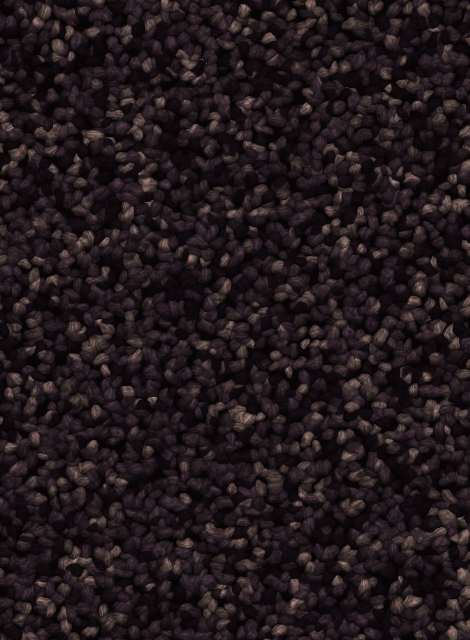
Reproduce this texture procedurally as a WebGL 1 fragment shader.

```glsl
precision highp float;
// Dark looped-pile carpet: two jittered layers of small domed yarn tufts,
// black, plum or tan, blended by height so that upper tufts hide lower ones.
// Each tuft is lit from above and streaked with fine twisted fibres.

uniform vec2 u_resolution;

const float TUFTS_PER_HEIGHT = 46.0;
const vec2  TUFT_RADII = vec2(0.64, 0.44);   // along and across, in cells
const float LEAN = 0.6;                      // favoured direction, radians
const float LEAN_SPREAD = 2.6;
const float LIFT = 0.9;                      // random height of the tufts
const float EDGE_SHARPNESS = 12.0;
const float WARP = 0.28;
const float TAN_SHARE = 0.20;
const float BLACK_SHARE = 0.25;
const float GLINT = 0.30;
const vec3 GAP   = vec3(0.030, 0.016, 0.024);
const vec3 BLACK = vec3(0.060, 0.038, 0.052);
const vec3 PLUM  = vec3(0.225, 0.170, 0.197);
const vec3 TAN   = vec3(0.470, 0.385, 0.350);

float hash(vec2 p) {
  return fract(sin(dot(p, vec2(127.1, 311.7))) * 43758.5453);
}

float noise(vec2 p) {
  vec2 i = floor(p), f = fract(p);
  f = f * f * (3.0 - 2.0 * f);
  return mix(mix(hash(i), hash(i + vec2(1.0, 0.0)), f.x),
             mix(hash(i + vec2(0.0, 1.0)), hash(i + 1.0), f.x), f.y);
}

// Yarn colour from a random pick, with tan gathered in loose clusters.
vec3 yarnColor(float pick, vec2 cell) {
  float tanShare = TAN_SHARE * (0.4 + 1.2 * noise(cell * 0.35));
  if (pick < tanShare) return TAN;
  return pick > 1.0 - BLACK_SHARE ? BLACK : PLUM;
}

// Adds one tuft: rgb holds weighted colour, a holds the weight.
vec4 tuft(vec2 p, vec2 cell, float layer) {
  vec2 seed = cell + layer * 57.0;
  vec2 jitter = vec2(hash(seed + 3.1), hash(seed + 7.7));
  vec2 d = p - cell - 0.1 - 0.8 * jitter;
  float angle = LEAN + (hash(seed + 11.3) - 0.5) * LEAN_SPREAD;
  float c = cos(angle), s = sin(angle);
  float size = 0.8 + 0.4 * hash(seed + 17.9);
  vec2 q = vec2(c * d.x + s * d.y, c * d.y - s * d.x) / (TUFT_RADII * size);
  float r2 = dot(q, q);
  if (r2 > 1.0) return vec4(0.0);

  // Rounded shading, light from above
  float dome = 1.0 - r2;
  float light = pow(dome, 0.7) * (0.75 + 0.55 * d.y / TUFT_RADII.x);
  light *= 0.6 + 0.6 * hash(seed + 23.5);

  // Fibres run along the tuft with a slight twist
  float strands = noise(vec2(q.x * 2.0 + q.y, q.y * 5.0 - q.x * 1.5) + seed * 9.0);
  light *= 0.6 + 0.75 * strands;

  vec3 color = GAP + yarnColor(hash(seed + 31.7), cell) * light;
  float height = dome + LIFT * hash(seed + 41.3);
  float weight = exp(EDGE_SHARPNESS * height) * (1.0 - smoothstep(0.7, 1.0, r2));
  return vec4(color * weight, weight);
}

void main() {
  vec2 p = gl_FragCoord.xy / u_resolution.y * TUFTS_PER_HEIGHT;

  // Bend the tufts out of plain ellipses
  vec2 bent = p + WARP * (vec2(noise(p * 1.9), noise(p * 1.9 + 37.0)) - 0.5);

  // Both layers, blended by height over the dark gaps
  vec4 sum = vec4(GAP, 1.0);
  for (int layer = 0; layer < 2; layer++) {
    float l = float(layer);
    vec2 q = bent + 0.5 * l;
    for (int y = -1; y <= 1; y++) {
      for (int x = -1; x <= 1; x++) {
        sum += tuft(q, floor(q) + vec2(float(x), float(y)), l);
      }
    }
  }
  vec3 color = sum.rgb / sum.a;

  // Fine grain and sparse glints on the fibres
  float grain = noise(p * 6.0 + 19.0);
  color *= 0.82 + 0.36 * grain;
  color += GLINT * pow(noise(p * 7.0 + 71.0), 9.0) * (0.1 + color);

  gl_FragColor = vec4(color, 1.0);
}
```
